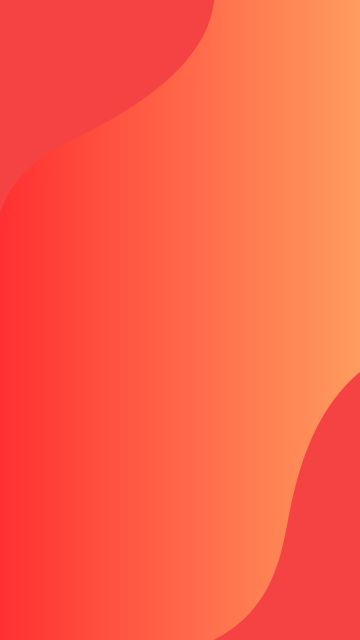
Give the GLSL for this background, as a Shadertoy shader.

```glsl
const vec3 RED = vec3(1.0, 0.19, 0.195);
const vec3 ORANGE = vec3(1.0, 0.61, 0.37);
const vec3 CORAL = vec3(0.96, 0.263, 0.263);

vec2 bezier(vec2 a, vec2 b, vec2 c, vec2 d, float t) {
    float s = 1.0 - t;
    return s * s * s * a + 3.0 * s * s * t * b + 3.0 * s * t * t * c + t * t * t * d;
}

vec2 bezierTangent(vec2 a, vec2 b, vec2 c, vec2 d, float t) {
    float s = 1.0 - t;
    return s * s * (b - a) + 2.0 * s * t * (c - b) + t * t * (d - c);
}

// Signed distance in screen units to a descending curve, positive on its right
float curveSide(vec2 p, vec2 a, vec2 b, vec2 c, vec2 d, vec2 size) {
    float low = 0.0;
    float high = 1.0;
    for (int i = 0; i < 18; i++) {
        float middle = 0.5 * (low + high);
        if (bezier(a, b, c, d, middle).y > p.y) low = middle;
        else high = middle;
    }
    float t = 0.5 * (low + high);
    vec2 offset = (p - bezier(a, b, c, d, t)) * size;
    vec2 tangent = normalize(bezierTangent(a, b, c, d, t) * size);
    return dot(offset, vec2(-tangent.y, tangent.x));
}

float coverage(float signedDistance) {
    return clamp(signedDistance + 0.5, 0.0, 1.0);
}

// Wave in the upper left corner
float upperWave(vec2 p, vec2 size) {
    vec2 join = vec2(0.301, 0.811);
    float side = p.y > join.y
        ? curveSide(p, vec2(0.595, 1.0), vec2(0.581, 0.927), vec2(0.472, 0.865), join, size)
        : curveSide(p, join, vec2(0.167, 0.768), vec2(0.056, 0.753), vec2(0.0, 0.668), size);
    return coverage(-side);
}

// Wave in the lower right corner
float lowerWave(vec2 p, vec2 size) {
    vec2 join = vec2(0.810, 0.216);
    float side = p.y > join.y
        ? curveSide(p, vec2(1.0, 0.419), vec2(0.880, 0.362), vec2(0.836, 0.280), join, size)
        : curveSide(p, join, vec2(0.785, 0.152), vec2(0.776, 0.052), vec2(0.593, 0.0), size);
    return coverage(side);
}

void mainImage(out vec4 fragColor, in vec2 fragCoord) {
    vec2 size = iResolution.xy;
    vec2 uv = fragCoord / size;

    // Horizontal gradient beneath the two flat waves
    vec3 color = mix(RED, ORANGE, uv.x);
    color = mix(color, CORAL, upperWave(uv, size));
    color = mix(color, CORAL, lowerWave(uv, size));
    fragColor = vec4(color, 1.0);
}
```
